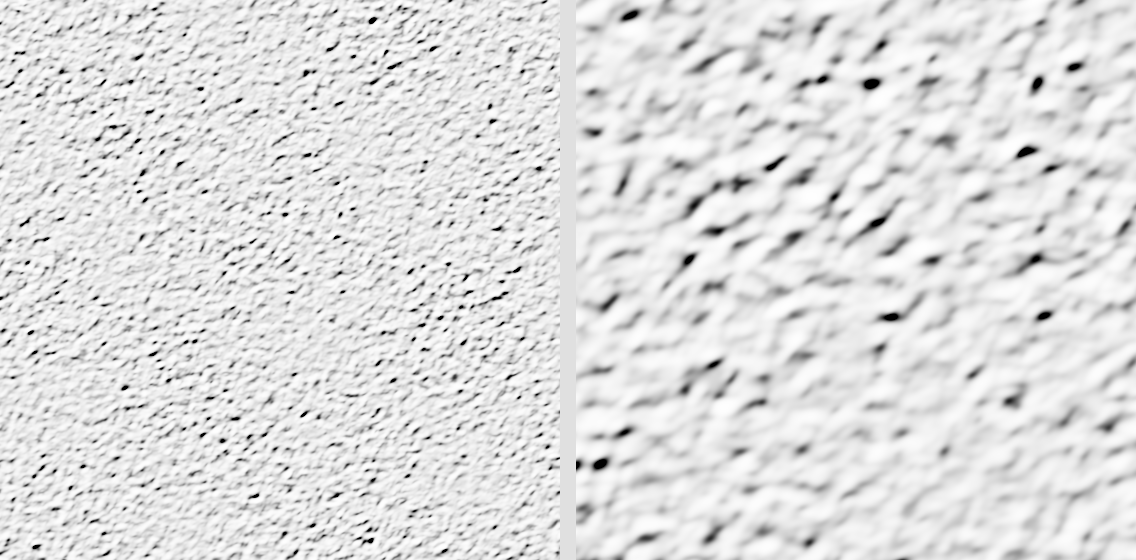
Left, the full canvas; right, a detail of the centre.
This texture is drawn by a WebGL 1 fragment shader. Its source:

```glsl
precision highp float;
// Pale embossed grain: short dark dashes rising to the right on near-white.
// Cellular noise scatters signed, ridged strokes; their sum is turned into
// ink by an exponential curve, so only the strongest grooves become black.

uniform vec2 u_resolution;

const float PI = 3.14159265;

// Grain: cells per canvas side, stroke size in cells, direction in radians
const float GRAIN_CELLS = 54.0;
const float STROKE_WIDTH = 0.205;
const float STROKE_LENGTH = 0.32;
const float STROKE_ANGLE = 0.50;
const float ANGLE_SPREAD = 0.50;
const int STROKES_PER_CELL = 5;

// Finer grain laid over the main one
const float FINE_SCALE = 1.7;
const float FINE_WEIGHT = 0.35;

// Tone: ink at mid level, growth of ink with depth, patchiness of contrast
const float BASE_INK = 0.091;
const float INK_GAIN = 0.83;
const float PATCH_CONTRAST = 0.22;
const vec3 PAPER_COLOR = vec3(1.0);
const vec3 INK_COLOR = vec3(0.0);

// Four random values in 0..1 from a cell position
vec4 hash4(vec2 p) {
  vec4 h = fract(p.xyxy * vec4(0.1031, 0.1030, 0.0973, 0.1099));
  h += dot(h, h.wzxy + 33.33);
  return fract((h.xxyz + h.yzzw) * h.zywx);
}

// One stroke: a ridge beside a groove, fading out along its length
float stroke(vec2 offset, float angle) {
  float c = cos(angle);
  float s = sin(angle);
  vec2 q = vec2(c * offset.x + s * offset.y, c * offset.y - s * offset.x);
  q /= vec2(STROKE_LENGTH, STROKE_WIDTH);
  return q.y * exp(-0.5 * dot(q, q));
}

// Sum of the strokes in the surrounding cells, scaled to unit deviation
float grain(vec2 p) {
  vec2 home = floor(p);
  float sum = 0.0;
  for (int y = -1; y <= 1; y++) {
    for (int x = -1; x <= 1; x++) {
      vec2 cell = home + vec2(float(x), float(y));
      for (int i = 0; i < STROKES_PER_CELL; i++) {
        vec4 r = hash4(cell + float(i) * vec2(131.0, 173.0) + 19.0);
        float angle = STROKE_ANGLE + ANGLE_SPREAD * (2.0 * r.w - 1.0);
        sum += (2.0 * r.z - 1.0) * stroke(p - cell - r.xy, angle);
      }
    }
  }
  float variance = float(STROKES_PER_CELL) * PI * STROKE_WIDTH * STROKE_LENGTH / 6.0;
  return sum / sqrt(variance);
}

// Broad, slow variation from layered sines, about -1..1
float patches(vec2 p) {
  float wave = sin(dot(p, vec2(9.0, 13.0)) + 1.3);
  wave += sin(dot(p, vec2(-15.0, 8.0)) + 4.1 + wave);
  wave += sin(dot(p, vec2(21.0, 19.0)) + 2.2 - wave);
  return wave / 2.4;
}

void main() {
  vec2 uv = gl_FragCoord.xy / min(u_resolution.x, u_resolution.y);

  // Groove depth from coarse and fine grain
  float coarse = grain(uv * GRAIN_CELLS);
  float fine = grain(uv * GRAIN_CELLS * FINE_SCALE + 400.0);
  float depth = (coarse + FINE_WEIGHT * fine) / sqrt(1.0 + FINE_WEIGHT * FINE_WEIGHT);
  depth *= 1.0 + PATCH_CONTRAST * patches(uv);

  // Exponential ink curve
  float ink = clamp(BASE_INK * exp(INK_GAIN * depth), 0.0, 1.0);
  gl_FragColor = vec4(mix(PAPER_COLOR, INK_COLOR, ink), 1.0);
}
```
